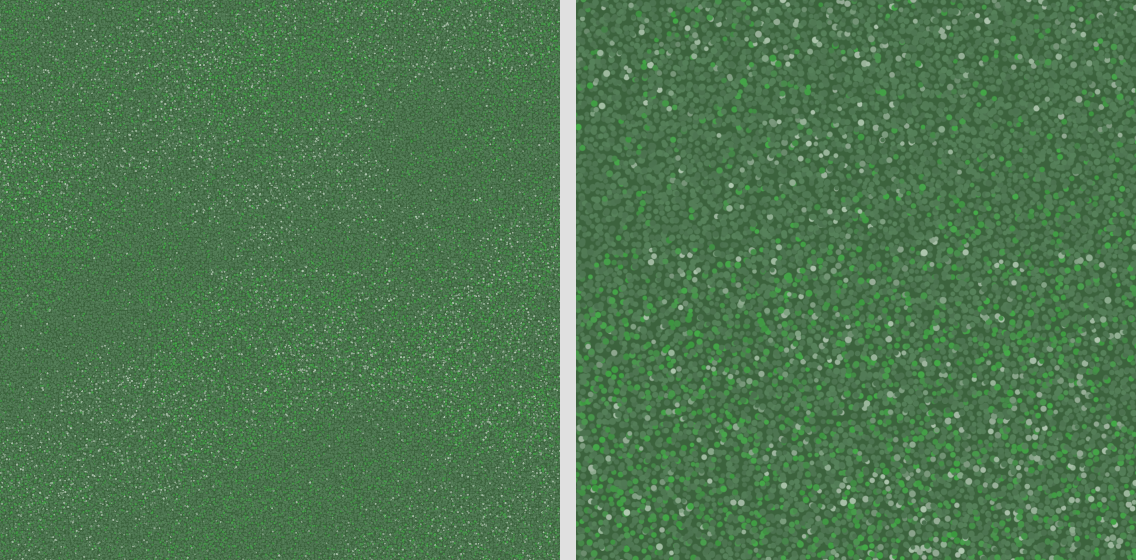
Left, the full canvas; right, a detail of the centre.
This texture is drawn by a WebGL 2 fragment shader. Its source:

```glsl
#version 300 es
precision highp float;
// Fine green glitter: small round grains scattered over a dark ground.
// Each grid cell holds one jittered disc; soft patches of gradient noise
// decide how often grains turn vivid green or pale and sparkling.

uniform vec2 u_resolution;
out vec4 fragColor;

const float GRAINS_ACROSS = 285.0;               // grid cells per canvas height
const vec2  GRAIN_RADIUS  = vec2(0.38, 0.59);    // min and max, in cells
const float GRAIN_BLUR    = 0.06;                // extra rim softness, in cells
const float TONE_SPREAD   = 0.14;                // brightness range of grains
const float TINT_MIN      = 0.35;                // weakest vivid or pale tint
const vec2  VIVID_SHARE   = vec2(0.08, 0.32);    // outside and inside patches
const vec2  PALE_SHARE    = vec2(0.012, 0.115);
const vec2  PATCH_SCALE   = vec2(2.6, 3.8);      // patches are a little wide
const vec2  PATCH_EDGE    = vec2(-0.36, 0.44);   // noise range of a patch rim

const vec3 GROUND = vec3(0.235, 0.388, 0.238);
const vec3 MUTED  = vec3(0.318, 0.478, 0.332);
const vec3 VIVID  = vec3(0.250, 0.635, 0.262);
const vec3 PALE   = vec3(0.660, 0.745, 0.660);

// Integer hash: three values in 0..1 for a cell and a seed
vec3 hash3(ivec2 cell, uint seed) {
    uvec3 v = uvec3(uvec2(cell + 4096), seed) * 1664525u + 1013904223u;
    v.x += v.y * v.z; v.y += v.z * v.x; v.z += v.x * v.y;
    v ^= v >> 16u;
    v.x += v.y * v.z; v.y += v.z * v.x; v.z += v.x * v.y;
    return vec3(v >> 8u) / 16777216.0;
}

float cornerSlope(ivec2 corner, vec2 offset, uint seed) {
    float angle = 6.28318 * hash3(corner, seed).x;
    return dot(vec2(cos(angle), sin(angle)), offset);
}

float gradientNoise(vec2 p, uint seed) {
    ivec2 i = ivec2(floor(p));
    vec2 f = fract(p);
    vec2 w = f * f * f * (f * (f * 6.0 - 15.0) + 10.0);
    float a = cornerSlope(i, f, seed);
    float b = cornerSlope(i + ivec2(1, 0), f - vec2(1, 0), seed);
    float c = cornerSlope(i + ivec2(0, 1), f - vec2(0, 1), seed);
    float d = cornerSlope(i + ivec2(1, 1), f - vec2(1, 1), seed);
    return mix(mix(a, b, w.x), mix(c, d, w.x), w.y);
}

// Soft patch mask, 0 outside to 1 inside, slightly tilted
float patchMask(vec2 uv, uint seed) {
    vec2 p = mat2(0.94, -0.34, 0.34, 0.94) * uv * PATCH_SCALE;
    float n = gradientNoise(p, seed) + 0.5 * gradientNoise(p * 2.1, seed + 1u);
    return smoothstep(PATCH_EDGE.x, PATCH_EDGE.y, n);
}

// Muted grain, or one tinted vivid or pale by a random amount
vec3 grainColor(vec2 uv, vec3 rnd) {
    float pale = mix(PALE_SHARE.x, PALE_SHARE.y, patchMask(uv, 11u));
    float vivid = mix(VIVID_SHARE.x, VIVID_SHARE.y, patchMask(uv, 23u));
    vec3 tint = rnd.x < pale ? PALE : rnd.x < pale + vivid ? VIVID : MUTED;
    vec3 color = mix(MUTED, tint, mix(TINT_MIN, 1.0, rnd.z));
    return color * (1.0 + TONE_SPREAD * (rnd.y - 0.5));
}

void main() {
    vec2 p = gl_FragCoord.xy / u_resolution.y * GRAINS_ACROSS;
    float rim = 0.5 * GRAINS_ACROSS / u_resolution.y + GRAIN_BLUR;
    ivec2 home = ivec2(floor(p));
    vec3 color = GROUND;

    // Lay the discs of the neighbouring cells over each other, row by row
    for (int y = -1; y <= 1; y++) {
        for (int x = -1; x <= 1; x++) {
            ivec2 cell = home + ivec2(x, y);
            vec3 place = hash3(cell, 1u);
            float radius = mix(GRAIN_RADIUS.x, GRAIN_RADIUS.y, place.z);
            float dist = length(p - vec2(cell) - place.xy) - radius;
            float cover = 1.0 - smoothstep(-rim, rim, dist);
            if (cover > 0.0) {
                vec2 uv = (vec2(cell) + 0.5) / GRAINS_ACROSS;
                color = mix(color, grainColor(uv, hash3(cell, 2u)), cover);
            }
        }
    }
    fragColor = vec4(color, 1.0);
}
```
